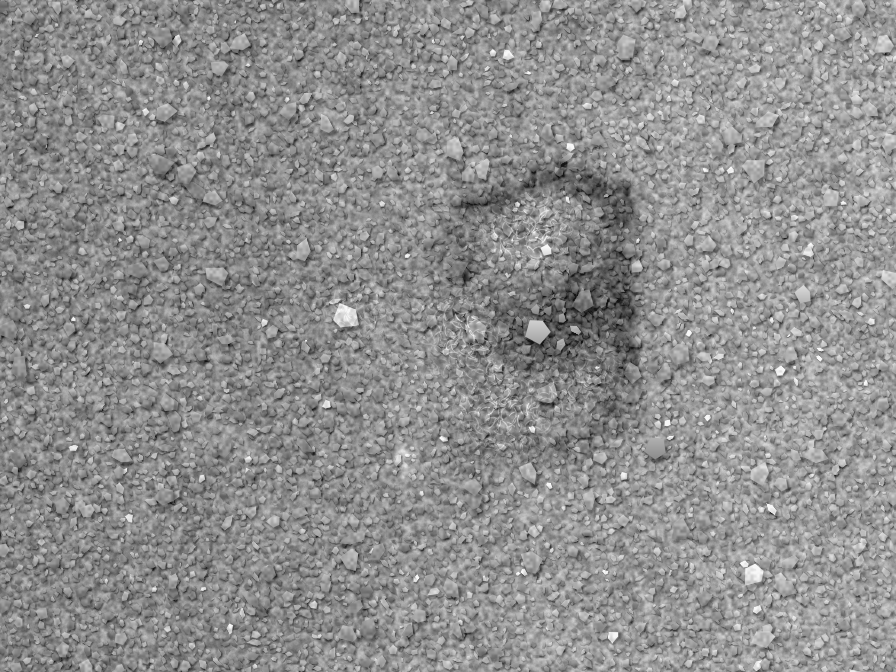
Write a WebGL 2 fragment shader that draws this texture.

```glsl
#version 300 es
precision highp float;
// Grey asphalt with a worn, dark-rimmed hollow right of the centre.
// Layers of hashed angular chips lie over grainy noise; soft blobs and strokes
// shade the hollow, which is strewn with pale fibres and loose pebbles.
uniform vec2 u_resolution;
out vec4 fragColor;

const float TAU = 6.2831853;

vec4 hash4(vec2 p, float seed) {
  vec4 q = fract(vec4(p.xyx, seed) * vec4(0.1031, 0.1030, 0.0973, 0.1099));
  q += dot(q, q.wzxy + 33.33);
  return fract((q.xxyz + q.yzzw) * q.zywx);
}

float noise(vec2 p) {
  vec2 i = floor(p), f = fract(p);
  f = f * f * (3.0 - 2.0 * f);
  float a = hash4(i, 1.7).x, b = hash4(i + vec2(1, 0), 1.7).x;
  float c = hash4(i + vec2(0, 1), 1.7).x, d = hash4(i + vec2(1, 1), 1.7).x;
  return mix(mix(a, b, f.x), mix(c, d, f.x), f.y);
}

float fbm(vec2 p) {
  float sum = 0.0, gain = 0.5;
  for (int i = 0; i < 4; i++) {
    sum += gain * noise(p);
    p = mat2(1.6, 1.2, -1.2, 1.6) * p + 7.3;
    gain *= 0.5;
  }
  return sum / 0.9375;
}

vec2 rotate(vec2 p, float a) {
  return mat2(cos(a), -sin(a), sin(a), cos(a)) * p;
}

float segment(vec2 p, vec2 a, vec2 b) {
  vec2 d = b - a;
  return length(p - a - d * clamp(dot(p - a, d) / dot(d, d), 0.0, 1.0));
}

float blob(vec2 p, vec2 centre, vec2 radius) {
  vec2 d = (p - centre) / radius;
  return exp(-dot(d, d));
}

float stroke(vec2 p, vec2 a, vec2 b, float width) {
  float d = segment(p, a, b) / width;
  return exp(-d * d);
}

// Irregular five-sided stone
float stoneDistance(vec2 p, float size, vec4 h) {
  p = rotate(p, h.x * TAU);
  p.y *= 1.0 + 1.2 * h.y * h.y;
  float d = -size;
  for (int i = 0; i < 5; i++) {
    float k = float(i), a = (k + 0.6 * fract(h.z * (k + 3.0) * 5.3)) * TAU / 5.0;
    d = max(d, dot(p, vec2(cos(a), sin(a))) - size * (0.7 + 0.4 * fract(h.w * (k + 2.0) * 7.1)));
  }
  return d;
}

// Shadow, flat face and lit upper edge of one stone
float layStone(float tone, vec2 p, float size, vec4 h, float face, float soft) {
  float d = stoneDistance(p, size, h);
  float shade = stoneDistance(p + size * vec2(-0.2, 0.3), size, h);
  tone -= 0.17 * (1.0 - smoothstep(-soft, soft + size * 0.35, shade));
  float lit = face + 0.08 * clamp(p.y / size, -1.0, 1.0);
  return mix(tone, lit, 1.0 - smoothstep(-soft, soft, d));
}

float layChips(float tone, vec2 p, float scale, float fill, float size, float level, float contrast, float seed) {
  vec2 q = p * scale, cell = floor(q);
  float soft = 0.7 * scale / u_resolution.y;
  for (int k = 0; k < 9; k++) {
    vec2 id = cell + vec2(k % 3, k / 3) - 1.0;
    vec4 h = hash4(id, seed), g = hash4(id, seed + 5.1);
    if (g.x > fill) continue;
    float face = level + contrast * (g.y - 0.5) + 0.26 * smoothstep(0.95, 1.0, g.z);
    tone = layStone(tone, q - id - 0.15 - 0.7 * h.yz, size * (0.6 + 0.7 * g.w), h, face, soft);
  }
  return tone;
}

// Coverage of short bright strands
float fibres(vec2 p, float scale, float seed) {
  vec2 q = p * scale, cell = floor(q);
  float soft = 0.7 * scale / u_resolution.y, cover = 0.0;
  for (int k = 0; k < 9; k++) {
    vec2 id = cell + vec2(k % 3, k / 3) - 1.0;
    vec4 h = hash4(id, seed);
    vec2 v = rotate(q - id - h.xy, h.z * TAU);
    v.y += 0.5 * v.x * v.x;
    float d = segment(v, vec2(-0.5, 0), vec2(0.5, 0)) - 0.06;
    cover = max(cover, (0.5 + 0.5 * h.w) * (1.0 - smoothstep(-soft, soft, d)));
  }
  return cover;
}

void main() {
  vec2 p = gl_FragCoord.xy / u_resolution.y;
  vec2 w = p + 0.035 * (vec2(fbm(p * 28.0), fbm(p * 28.0 + 40.0)) - 0.5);

  // Dark and pale zones of the hollow
  float rim = max(stroke(w, vec2(0.70, 0.69), vec2(0.83, 0.737), 0.018), stroke(w, vec2(0.83, 0.737), vec2(0.925, 0.71), 0.024));
  rim = max(rim, stroke(w, vec2(0.928, 0.70), vec2(0.932, 0.44), 0.018));
  float core = blob(w, vec2(0.80, 0.51), vec2(0.09, 0.07));
  float dark = rim + core + 0.8 * blob(w, vec2(0.885, 0.56), vec2(0.06, 0.13));
  dark += 0.7 * blob(w, vec2(0.685, 0.61), vec2(0.04, 0.065)) + 0.5 * blob(w, vec2(0.82, 0.34), vec2(0.05, 0.025));
  dark += 0.4 * blob(w, vec2(0.71, 0.33), vec2(0.06, 0.03)) + 0.5 * blob(w, vec2(0.91, 0.39), vec2(0.03, 0.05));
  dark += 0.5 * blob(w, vec2(1.235, 0.735), vec2(0.03, 0.018)) + 0.35 * blob(w, vec2(0.85, 0.965), vec2(0.04, 0.025));
  dark = min(dark, 1.1);
  float pale = blob(w, vec2(0.79, 0.655), vec2(0.075, 0.05)) + blob(w, vec2(0.695, 0.50), vec2(0.05, 0.06));
  pale += blob(w, vec2(0.75, 0.385), vec2(0.06, 0.065)) + 0.8 * blob(w, vec2(0.87, 0.435), vec2(0.06, 0.05));
  pale = min(pale + 0.35 * blob(w, vec2(0.54, 0.53), vec2(0.12, 0.08)), 1.0);

  // Ground and chips
  float level = mix(0.555, 0.645, smoothstep(0.3, 1.2, p.x)) + 0.08 * (fbm(p * 5.0) - 0.5);
  float tone = level + 0.36 * (fbm(p * 130.0) - 0.5);
  tone = layChips(tone, p, 85.0, 0.75, 0.38, level + 0.03, 0.26, 2.3);
  tone = layChips(tone, p, 52.0, 0.40, 0.36, level + 0.03, 0.20, 8.9);
  tone = layChips(tone, p, 26.0, 0.13, 0.34, level + 0.05, 0.18, 14.2);
  tone += 0.20 * (noise(p * 210.0) - 0.5);

  // Hollow: damp shade, pebbles, strands
  tone -= dark * (0.14 + 0.22 * fbm(p * 75.0)) * (1.0 - 0.55 * pale);
  float pebbles = layChips(tone, p, 58.0, 0.85, 0.40, 0.52, 0.36, 21.7);
  tone = mix(tone, pebbles, smoothstep(0.25, 0.7, blob(p, vec2(0.81, 0.51), vec2(0.075, 0.055))));
  float strands = max(fibres(p, 62.0, 31.4), fibres(p, 85.0, 37.6));
  tone += pale * (0.30 * strands - 0.05 + 0.22 * (noise(p * 150.0) - 0.5));

  // Larger single stones
  float soft = 0.7 / u_resolution.y;
  tone = layStone(tone, p - vec2(0.80, 0.507), 0.015, vec4(0.2, 0.1, 0.4, 0.7), 0.73, soft);
  tone = layStone(tone, p - vec2(0.813, 0.627), 0.008, vec4(0.5, 0.2, 0.6, 0.3), 0.92, soft);
  tone = layStone(tone, p - vec2(0.974, 0.333), 0.017, vec4(0.0, 0.3, 0.2, 0.6), 0.62, soft);
  tone = layStone(tone, p - vec2(1.194, 0.562), 0.013, vec4(0.7, 0.2, 0.8, 0.4), 0.78, soft);
  tone += 0.4 * blob(w, vec2(0.598, 0.317), vec2(0.012, 0.016)) * noise(p * 140.0);

  fragColor = vec4(vec3(clamp(tone, 0.08, 0.97)), 1.0);
}
```
